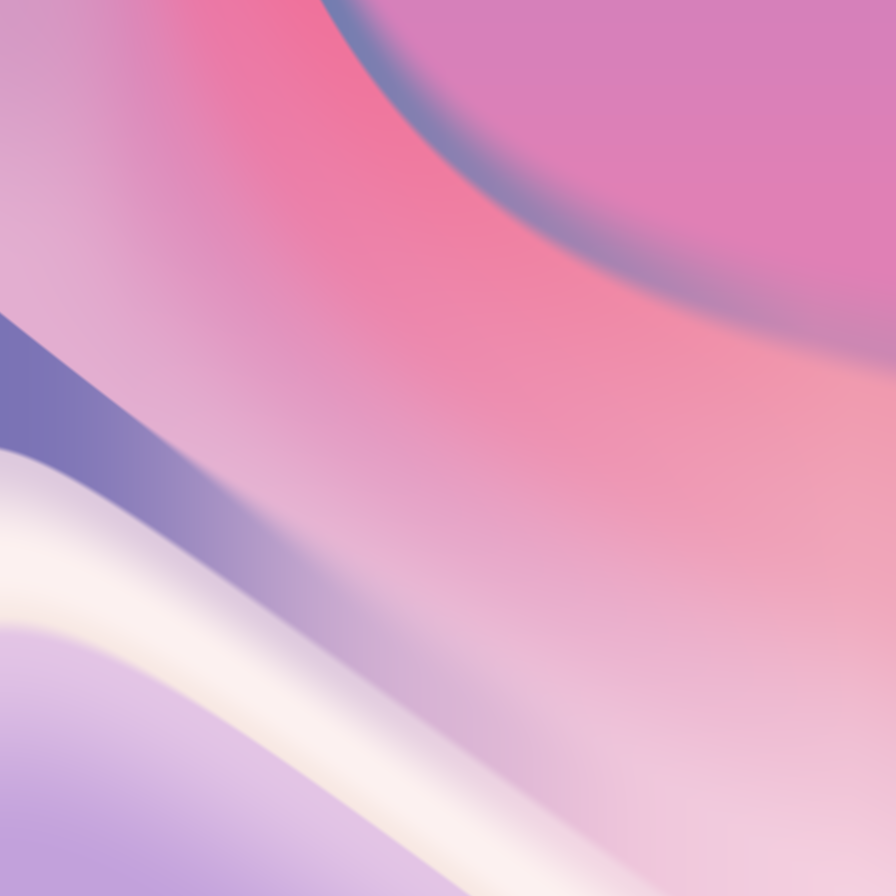
A WebGL 1 fragment shader for this background:

```glsl
precision highp float;
// Soft abstract sweep: rose field, dusky arc, indigo ribbon, cream band and violet corner.
uniform vec2 u_resolution;

// Four-stop colour ramp with stops at 0, 0.4, 0.7 and 1.
vec3 ramp(vec3 a, vec3 b, vec3 c, vec3 d, float t) {
  vec3 col = mix(a, b, smoothstep(-0.05, 0.42, t));
  col = mix(col, c, smoothstep(0.35, 0.75, t));
  return mix(col, d, smoothstep(0.65, 1.05, t));
}

// Soft step centred on zero.
float edge(float d, float softness) {
  return smoothstep(-softness, softness, d);
}

// Straight slope that bends flatter towards the left side.
float bentLine(float x, float start, float slope, float drop, float reach) {
  return start + slope * x - drop * (1.0 - exp(-x / reach));
}

// Hyperbolic arc: depth below the top at x, and its slope.
vec2 arcCurve(float x) {
  float q = x + 0.0128;
  return vec2(0.658 - 0.244 / q, 0.244 / (q * q));
}

// Rose to pale pink, warmer on the right.
vec3 fieldColor(vec2 p, float t) {
  vec3 left = ramp(vec3(0.94, 0.39, 0.58), vec3(0.92, 0.45, 0.64),
                   vec3(0.87, 0.54, 0.73), vec3(0.89, 0.69, 0.82), t);
  vec3 right = ramp(vec3(0.94, 0.60, 0.68), vec3(0.94, 0.65, 0.73),
                    vec3(0.94, 0.75, 0.83), vec3(0.96, 0.82, 0.88), t);
  vec3 col = mix(left, right, clamp((p.x - 0.15) / 0.8, 0.0, 1.0));
  float cornerShade = (1.0 - smoothstep(0.0, 0.22, p.x)) * (1.0 - smoothstep(0.0, 0.3, p.y));
  return mix(col, vec3(0.80, 0.55, 0.74), 0.6 * cornerShade);
}

// Orchid area inside the arc, with a dusky rim that widens and fades.
vec3 arcColor(vec2 p, float d) {
  vec3 orchid = mix(vec3(0.84, 0.50, 0.73), vec3(0.88, 0.50, 0.71), smoothstep(0.0, 0.25, p.y));
  vec3 rim = mix(vec3(0.45, 0.49, 0.69), vec3(0.80, 0.53, 0.70), clamp((p.x - 0.36) / 0.55, 0.0, 1.0));
  float width = mix(0.03, 0.12, p.x);
  return mix(rim, orchid, smoothstep(0.012, width, d));
}

void main() {
  // Canvas units, with y measured downwards from the top.
  vec2 p = gl_FragCoord.xy / u_resolution;
  p.y = 1.0 - p.y;

  vec2 arc = arcCurve(p.x);
  float ribbonTop = 0.349 + 0.80 * p.x - 0.12 * p.x * p.x;
  float creamTop = bentLine(p.x, 0.501, 0.72, 0.036, 0.07);
  float creamBottom = bentLine(p.x, 0.699, 0.75, 0.094, 0.12);

  // Main field, graded between the arc and the ribbon.
  float t = clamp((p.y - arc.x) / (ribbonTop - arc.x), 0.0, 1.0);
  vec3 col = fieldColor(p, t);

  // Upper right arc.
  float arcDist = (arc.x - p.y) / sqrt(1.0 + arc.y * arc.y);
  float arcSoft = mix(0.002, 0.022, smoothstep(0.25, 1.0, p.x));
  col = mix(col, arcColor(p, arcDist), edge(arcDist, arcSoft));

  // Indigo ribbon, dissolving to the right.
  vec3 ribbon = mix(vec3(0.48, 0.45, 0.71), vec3(0.84, 0.70, 0.83), smoothstep(0.0, 0.5, p.x));
  float ribbonSoft = mix(0.003, 0.06, smoothstep(0.12, 0.55, p.x));
  float ribbonFade = 1.0 - smoothstep(0.42, 0.75, p.x);
  col = mix(col, ribbon, ribbonFade * edge(p.y - ribbonTop, ribbonSoft));

  // Cream band with a lilac upper flank.
  float across = (p.y - creamTop) / (creamBottom - creamTop);
  vec3 flank = mix(vec3(0.87, 0.79, 0.87), vec3(0.95, 0.84, 0.89), smoothstep(0.3, 0.7, p.x));
  vec3 cream = mix(vec3(0.99, 0.945, 0.94), vec3(0.97, 0.91, 0.89), smoothstep(0.7, 1.0, across));
  vec3 band = mix(flank, cream, smoothstep(0.02, 0.58, across));
  float bandSoft = mix(0.004, 0.014, p.x);
  col = mix(col, band, edge(p.y - creamTop, bandSoft));

  // Violet lower left corner.
  float depth = p.y - creamBottom;
  vec3 violet = mix(vec3(0.89, 0.77, 0.90), vec3(0.76, 0.63, 0.86), smoothstep(0.0, 0.26, depth));
  float violetSoft = mix(0.014, 0.004, smoothstep(0.0, 0.3, p.x));
  col = mix(col, violet, edge(depth, violetSoft));

  gl_FragColor = vec4(col, 1.0);
}
```
